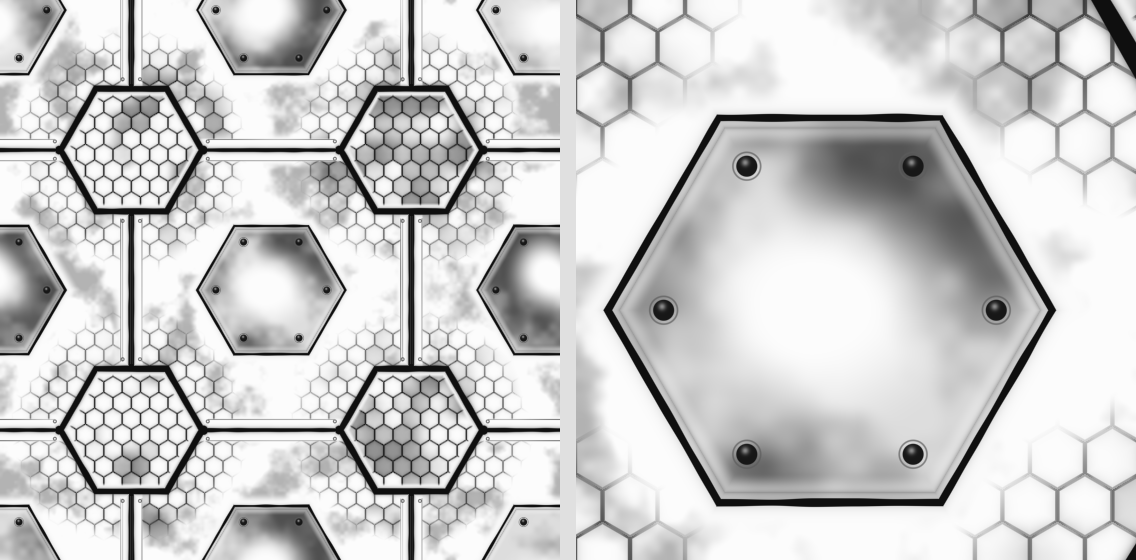
Left: the whole. Right: its middle third, enlarged.
Write a WebGL 2 fragment shader that draws this pattern.

```glsl
#version 300 es
precision highp float;
// Worn white hull panels: riveted hexagonal plates between framed honeycomb vents.

const float REPEATS = 2.0;               // panels across and down
const vec2 VENT_CENTRE = vec2(0.469, 0.464);
const float VENT_APOTHEM = 0.219;
const float FRAME_HALF = 0.0105;
const float SEAM_X_HALF = 0.0095;        // vertical seam
const float SEAM_Y_HALF = 0.0065;        // horizontal seam
const float RAIL_OFFSET = 0.038;
const float RAIL_HALF = 0.0016;
const float COMB_SIZE = 0.0655;
const float COMB_HALF = 0.0026;
const float COMB_REACH = 0.375;
const float PLATE_APOTHEM = 0.229;
const float PLATE_LINE_HALF = 0.0042;
const float RIVET_RING = 0.198;
const float RIVET_RADIUS = 0.0125;
const vec3 WHITE = vec3(0.99);
const vec3 INK = vec3(0.06);
const vec3 GRIME = vec3(0.30);

uniform vec2 u_resolution;
out vec4 fragColor;

float hash(vec2 p) {
    vec3 h = fract(vec3(p.xyx) * 0.1031);
    h += dot(h, h.yzx + 33.33);
    return fract((h.x + h.y) * h.z);
}

// Value noise that wraps every `period` lattice steps.
float noise(vec2 uv, float period, float seed) {
    vec2 p = uv * period, i = floor(p), f = fract(p);
    f = f * f * (3.0 - 2.0 * f);
    vec2 a = mod(i, period) + seed, b = mod(i + 1.0, period) + seed;
    return mix(mix(hash(a), hash(vec2(b.x, a.y)), f.x),
               mix(hash(vec2(a.x, b.y)), hash(b), f.x), f.y);
}

float fbm(vec2 uv, float period, float seed) {
    float sum = 0.0, amp = 0.53;
    for (int k = 0; k < 4; k++) {
        sum += amp * noise(uv, period, seed + 17.0 * float(k));
        period *= 2.0;
        amp *= 0.5;
    }
    return sum;
}

// Signed distance to a flat-topped hexagon.
float hexagon(vec2 p, float apothem) {
    p = abs(p);
    return max(p.y, dot(p, vec2(0.866, 0.5))) - apothem;
}

// Offset from the nearest centre of a pointy-topped honeycomb of unit width.
vec2 combOffset(vec2 p) {
    const vec2 s = vec2(1.0, 1.732);
    vec2 a = mod(p, s) - 0.5 * s, b = mod(p - 0.5 * s, s) - 0.5 * s;
    return dot(a, a) < dot(b, b) ? a : b;
}

float fill(float d, float aa) { return 1.0 - smoothstep(-aa, aa, d); }

// Domed screw head with a pale rim and a small highlight.
vec3 rivet(vec3 col, vec2 p, float radius, float aa) {
    float d = length(p) - radius;
    col = mix(col, vec3(0.36), 0.7 * fill(abs(d - 0.004) - 0.001, aa));
    float glow = exp(-dot(p - vec2(-0.15, 0.35) * radius, p - vec2(-0.15, 0.35) * radius)
                     / (0.12 * radius * radius));
    return mix(col, vec3(0.09 + 0.45 * glow), fill(d, aa));
}

void main() {
    vec2 uv = gl_FragCoord.xy / u_resolution;
    float aa = REPEATS * 0.8 / u_resolution.y;
    vec2 cell = uv * REPEATS - VENT_CENTRE;
    vec2 q = fract(cell + 0.5) - 0.5;    // from the vent centre
    vec2 r = fract(cell) - 0.5;          // from the plate centre
    vec2 m = abs(q);
    float vent = hexagon(q, VENT_APOTHEM);
    float plate = hexagon(r, PLATE_APOTHEM);
    float inside = step(vent, 0.0);
    float patchy = noise(uv, 14.0, 5.0);

    // Pale stains on the open panels
    float open = smoothstep(0.035, 0.07, min(m.x, m.y)) * smoothstep(0.01, 0.05, plate);
    float stain = smoothstep(0.48, 0.78, fbm(uv, 18.0, 40.0));
    vec3 col = mix(WHITE, GRIME, 0.42 * stain * open * (1.0 - inside));

    // Honeycomb: full inside the vent, fading out around it
    vec2 g = combOffset(q / COMB_SIZE + vec2(0.5, 0.25));
    vec2 ag = abs(g);
    float edge = (0.5 - max(ag.x, dot(ag, vec2(0.5, 0.866)))) * COMB_SIZE;
    vec2 combUv = uv - g * COMB_SIZE / REPEATS;
    float around = smoothstep(0.05, -0.04, length(q) - COMB_REACH + 0.06 * (patchy - 0.5))
                 * smoothstep(0.035, 0.045, min(m.x, m.y)) * smoothstep(0.0, 0.03, plate);
    float comb = mix(around * mix(0.4, 0.95, patchy), smoothstep(-0.018, -0.032, vent), inside);
    float dirt = smoothstep(0.52, 0.82, mix(noise(combUv, 16.0, 71.0), noise(uv, 18.0, 71.0), 0.4));
    col = mix(col, GRIME, comb * (0.6 * dirt + 0.32 * exp(-edge / 0.006)));
    float upright = mix(0.55, 0.85, smoothstep(0.3, 0.46, ag.x));
    col = mix(col, INK, comb * upright * fill(edge - COMB_HALF, aa));

    // Thin rails beside the seams, worn to different strengths
    float railX = max(abs(m.x - RAIL_OFFSET) - RAIL_HALF, 0.245 - m.y);
    float railY = max(abs(m.y - RAIL_OFFSET) - RAIL_HALF, 0.275 - m.x);
    float twin = max(abs(q.x + 0.031) - RAIL_HALF, 0.245 - m.y);
    float rails = max(fill(min(railX, railY), aa), 0.7 * fill(twin, aa));
    col = mix(col, GRIME, rails * mix(0.25, 0.95, noise(uv, 10.0, 23.0)));

    // Seams and vent frame with a soft shadow
    float wobble = 0.0025 * (noise(uv, 40.0, 91.0) - 0.5);
    float seam = max(min(m.x - SEAM_X_HALF, m.y - SEAM_Y_HALF), -vent);
    float joint = length(vec2(max(m.x - 0.257, 0.257 - m.x), m.y)) - 0.016;
    float frame = min(min(seam, joint), abs(vent) - FRAME_HALF) + wobble;
    col = mix(col, GRIME, 0.5 * exp(-max(frame, 0.0) / 0.005));
    col = mix(col, INK, fill(frame, aa));
    col = mix(col, vec3(0.36), 0.55 * fill(abs(m.x - 0.003) - 0.001, aa) * step(0.235, m.y));

    // Small pins where rails meet the frame
    vec2 pin = m.x < m.y ? m - vec2(0.031, 0.253) : m - vec2(0.273, 0.031);
    col = mix(col, GRIME, 0.8 * fill(abs(length(pin) - 0.005) - 0.002, aa));

    // Plate: cloudy grime round a polished middle, pale bevel, dark outline
    vec2 drift = 0.12 * (vec2(noise(uv, 5.0, 3.0), noise(uv, 5.0, 8.0)) - 0.5);
    float ring = smoothstep(0.04, 0.18, length(r + drift));
    float cloud = smoothstep(0.28, 0.72, fbm(uv, 9.0, 120.0));
    float grime = ring * (0.18 + 0.8 * cloud) * mix(0.45, 1.0, smoothstep(-0.012, -0.035, plate));
    vec3 metal = mix(WHITE, GRIME, grime);
    metal = mix(metal, GRIME, 0.35 * exp(-abs(plate + 0.012) / 0.003));
    col = mix(col, metal, fill(plate, aa));
    col = mix(col, GRIME, 0.3 * exp(-abs(plate) / 0.006));
    col = mix(col, INK, fill(abs(plate) - PLATE_LINE_HALF + wobble, aa));
    for (int k = 0; k < 6; k++) {
        float angle = radians(60.0 * float(k));
        col = rivet(col, r - RIVET_RING * vec2(cos(angle), sin(angle)), RIVET_RADIUS, aa);
    }
    fragColor = vec4(col, 1.0);
}
```
